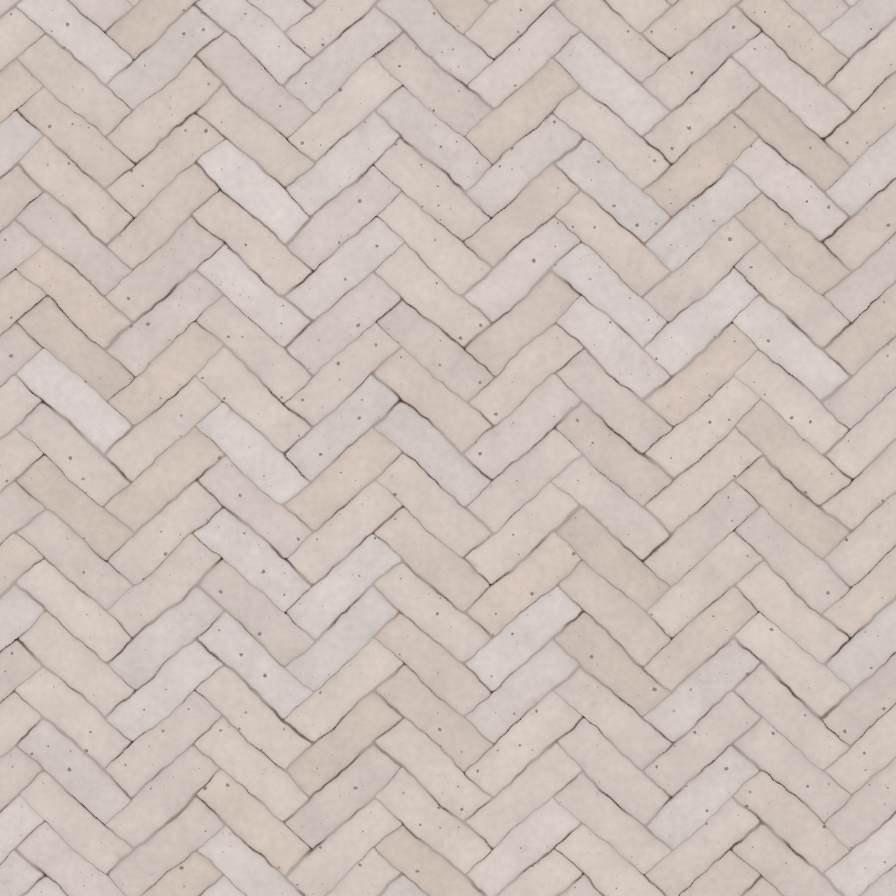
Reproduce this texture procedurally as a WebGL 1 fragment shader.

```glsl
precision highp float;
// Worn pale brick paving laid in a herringbone, with tight uneven joints.

uniform vec2 u_resolution;

const vec2 REPEATS = vec2(5.0, 17.0);      // zigzags across, courses down
const vec2 PHASE = vec2(0.25, 0.13);
const vec2 BRICK = vec2(3.06, 1.0);        // length and width of a brick
const float UNITS_PER_CANVAS = 23.0;       // brick widths along the canvas

const vec3 CLAY = vec3(0.824, 0.775, 0.742);
const vec3 PINK_CLAY = vec3(0.815, 0.750, 0.710);
const vec3 CHALK = vec3(0.838, 0.803, 0.792);
const vec3 STAIN = vec3(0.70, 0.64, 0.595);
const vec3 MORTAR = vec3(0.61, 0.55, 0.515);
const vec3 GAP = vec3(0.27, 0.23, 0.20);

vec2 hash2(vec2 p) {
  vec2 s = vec2(dot(p, vec2(127.1, 311.7)), dot(p, vec2(269.5, 183.3)));
  return fract(sin(s) * 43758.55);
}

float cornerSlope(vec2 cell, vec2 f, vec2 corner, float period) {
  float angle = 6.2832 * hash2(mod(cell + corner, period) + period).x;
  return dot(vec2(cos(angle), sin(angle)), f - corner);
}

// Gradient noise that wraps after a whole number of cells.
float noise(vec2 p, float period) {
  vec2 cell = floor(p);
  vec2 f = fract(p);
  vec2 w = f * f * f * (f * (f * 6.0 - 15.0) + 10.0);
  vec2 e = vec2(1.0, 0.0);
  float low = mix(cornerSlope(cell, f, e.yy, period), cornerSlope(cell, f, e.xy, period), w.x);
  float high = mix(cornerSlope(cell, f, e.yx, period), cornerSlope(cell, f, e.xx, period), w.x);
  return 1.4 * mix(low, high, w.y);
}

float fbm(vec2 uv, float frequency, vec2 offset) {
  float sum = 0.0;
  float gain = 0.6;
  for (int i = 0; i < 4; i++) {
    sum += gain * noise(uv * frequency + offset, frequency);
    frequency *= 2.0;
    gain *= 0.6;
  }
  return sum;
}

float roundBox(vec2 p, vec2 halfSize, float radius) {
  vec2 d = abs(p) - halfSize + radius;
  return length(max(d, 0.0)) + min(max(d.x, d.y), 0.0) - radius;
}

// Position inside the brick (xy, along and across) and its wrapped id (zw).
vec4 herringbone(vec2 q) {
  float len = BRICK.x;
  float zig = (q.x - q.y) / (2.0 * len);
  float column = floor(zig + 0.5 / len);
  vec2 p = q - column * vec2(len, -len);
  float course = floor(p.y);
  vec2 local = p - course;
  if (local.x < 0.0 || local.x > len) {
    column = floor(zig - 0.5 + 0.5 / len);
    p = q - column * vec2(len, -len) - vec2(len - 1.0, -len);
    course = floor(p.x);
    local = (p - course).yx;
    column += 0.5;
  }
  return vec4(local, mod(vec2(column, course), REPEATS));
}

// Coverage of small pits scattered one to a cell.
float pits(vec2 uv, float cells, float amount, float pixel) {
  vec2 p = uv * cells;
  vec2 id = mod(floor(p), cells);
  vec2 r = hash2(id + 71.0);
  vec2 center = 0.25 + 0.5 * hash2(id + 19.0);
  float radius = mix(0.03, 0.10, r.y * r.y);
  float d = length(fract(p) - center) + 0.04 * noise(uv * cells * 6.0, cells * 6.0);
  float soft = pixel * cells;
  return step(r.x, amount) * (1.0 - smoothstep(radius - soft, radius + soft, d));
}

void main() {
  vec2 uv = gl_FragCoord.xy / u_resolution;
  float pixel = 1.0 / min(u_resolution.x, u_resolution.y);

  // Lattice with slightly wandering edges
  vec2 lattice = uv * REPEATS + PHASE;
  vec2 q = lattice.x * vec2(BRICK.x, -BRICK.x) + lattice.y;
  q += 0.10 * vec2(noise(uv * 14.0, 14.0), noise(uv * 14.0 + 5.5, 14.0));
  q += 0.035 * vec2(noise(uv * 70.0, 70.0), noise(uv * 70.0 + 9.5, 70.0));
  vec4 brick = herringbone(q);
  vec2 pick = hash2(brick.zw + 3.0);
  vec2 shift = hash2(brick.zw + 37.0) - 0.5;

  // Brick face: own tint, cloudy mottling, grain and stains
  vec2 offset = floor(pick * 40.0);
  float cloud = fbm(uv, 18.0, offset);
  float grain = fbm(uv, 110.0, offset);
  vec3 color = mix(CLAY, PINK_CLAY, 0.8 * smoothstep(0.45, 1.0, pick.x));
  color = mix(color, CHALK, 0.9 * smoothstep(0.72, 0.98, pick.y));
  color *= 1.0 + 0.035 * shift.x + 0.045 * cloud + 0.035 * grain;
  float stain = smoothstep(0.25, 0.8, fbm(uv, 26.0, offset + 11.0));
  color = mix(color, STAIN, 0.40 * stain * (0.6 + grain));
  color = mix(color, MORTAR * 0.8, 0.75 * pits(uv, 46.0, 0.16, pixel));
  color = mix(color, MORTAR, 0.45 * pits(uv + 0.37, 90.0, 0.14, pixel));

  // Joints: thin where bricks touch, dark where they stand apart
  vec2 halfSize = 0.5 * BRICK - 0.022;
  float edge = roundBox(brick.xy - 0.5 * BRICK - 0.045 * shift, halfSize, 0.07);
  edge += 0.018 * grain;
  float soft = pixel * UNITS_PER_CANVAS;
  float wear = noise(uv * 22.0 + 3.3, 22.0);
  float joint = smoothstep(-soft, soft, edge) * mix(0.45, 1.0, smoothstep(-0.4, 0.3, wear));
  float depth = smoothstep(0.0, 0.06, edge) * smoothstep(-0.15, 0.5, wear);
  color *= 1.0 - 0.07 * exp(16.0 * min(edge, 0.0));
  color = mix(color, mix(MORTAR, GAP, depth), joint);

  gl_FragColor = vec4(color, 1.0);
}
```
